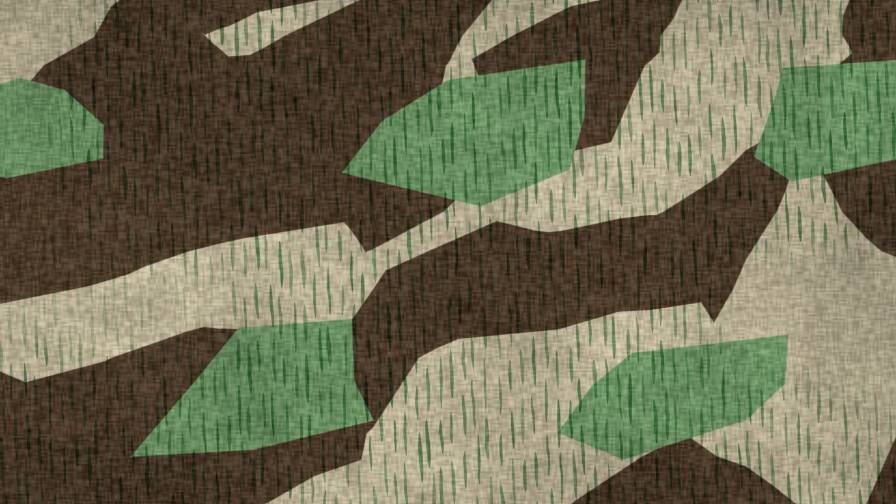
Reproduce this pattern procedurally as a WebGL 2 fragment shader.

```glsl
#version 300 es
precision highp float;
// Splinter camouflage cloth: angular brown bands and green patches on beige, overprinted with rain strokes.

uniform vec2 u_resolution;
out vec4 fragColor;

const float TAU = 6.2831853;
const int CORNERS = 7;
const vec3 BEIGE = vec3(0.705, 0.667, 0.562);
const vec3 BROWN = vec3(0.285, 0.220, 0.156);
const vec3 GREEN = vec3(0.405, 0.550, 0.373);
const vec3 INK_TINT = vec3(0.42, 0.65, 0.48);

float hash(vec2 p) {
    vec3 q = fract(vec3(p.xyx) * 0.1031);
    q += dot(q, q.yzx + 33.33);
    return fract((q.x + q.y) * q.z);
}

float smoothNoise(vec2 p) {
    vec2 i = floor(p), f = fract(p);
    f = f * f * (3.0 - 2.0 * f);
    float low = mix(hash(i), hash(i + vec2(1, 0)), f.x);
    float high = mix(hash(i + vec2(0, 1)), hash(i + vec2(1, 1)), f.x);
    return mix(low, high, f.y);
}

// Height of one lattice node: slanted bands plus a random offset.
float nodeHeight(vec2 node, vec2 cell, float bands, float seed) {
    vec2 p = node * cell;
    float wave = sin(TAU * (p.y - 0.26 * p.x) / 0.52 + 0.6);
    return bands * wave + 1.2 * (hash(node + seed) - 0.5);
}

// Linear interpolation over triangles, so every contour is a straight-edged polygon.
float facetField(vec2 p, vec2 cell, float bands, float seed) {
    vec2 q = p / cell, i = floor(q), f = fract(q);
    vec2 side = f.x > f.y ? vec2(1, 0) : vec2(0, 1);
    float a = nodeHeight(i, cell, bands, seed);
    float b = nodeHeight(i + side, cell, bands, seed);
    float c = nodeHeight(i + 1.0, cell, bands, seed);
    return a + (b - a) * max(f.x, f.y) + (c - b) * min(f.x, f.y);
}

float brownField(vec2 p) {
    vec2 warp = vec2(facetField(p, vec2(0.43, 0.31), 0.0, 71.0),
                     facetField(p, vec2(0.37, 0.29), 0.0, 113.0));
    return facetField(p + 0.17 * warp, vec2(0.23, 0.17), 0.33, 19.0) - 0.02;
}

vec2 patchCorner(int k, vec2 id) {
    float n = float(k);
    float angle = TAU * (n + 0.7 * (hash(id * 7.0 + n + 40.0) - 0.5)) / float(CORNERS);
    float reach = mix(0.55, 1.2, hash(id * 13.0 + n + 90.0));
    vec2 corner = reach * vec2(cos(angle), sin(angle)) * vec2(0.28, 0.14);
    return corner + vec2(0.0, 0.16 * corner.x);
}

// Signed distance to one irregular polygon.
float patchDistance(vec2 p, vec2 id) {
    float dist = 1e3, side = 1.0;
    vec2 a = patchCorner(CORNERS - 1, id);
    for (int k = 0; k < CORNERS; k++) {
        vec2 b = patchCorner(k, id);
        vec2 e = a - b, w = p - b;
        dist = min(dist, length(w - e * clamp(dot(w, e) / dot(e, e), 0.0, 1.0)));
        bvec3 crossing = bvec3(p.y >= b.y, p.y < a.y, e.x * w.y > e.y * w.x);
        if (all(crossing) || all(not(crossing))) side = -side;
        a = b;
    }
    return side * dist;
}

// Nearest green patch on a staggered, jittered grid.
float greenDistance(vec2 p) {
    vec2 cell = vec2(0.89, 0.5);
    float dist = 1e3;
    float row = floor(p.y / cell.y);
    for (int j = -1; j <= 1; j++) {
        float y = row + float(j);
        float stagger = 0.5 * mod(y, 2.0);
        float column = floor(p.x / cell.x - stagger);
        for (int i = -1; i <= 1; i++) {
            vec2 id = vec2(column + float(i), y);
            vec2 jitter = vec2(0.24, 0.1) * (vec2(hash(id + 5.0), hash(id + 57.0)) - 0.5);
            vec2 center = (id + vec2(0.5 + stagger, 0.5)) * cell + jitter;
            dist = min(dist, patchDistance(p - center, id + 20.0));
        }
    }
    return dist;
}

// Tapered, nearly vertical strokes in shifted columns.
float rainStrokes(vec2 p, float pixel) {
    vec2 cell = vec2(0.0235, 0.108);
    p.x += 0.04 * p.y + 0.003 * (smoothNoise(p * 35.0) - 0.5);
    float column = floor(p.x / cell.x);
    p.y += cell.y * hash(vec2(column, 3.0));
    vec2 id = vec2(column, floor(p.y / cell.y));
    vec2 local = p - (id + 0.5) * cell;
    local.x -= 0.010 * (hash(id + 31.0) - 0.5) + 0.05 * local.y * (hash(id + 47.0) - 0.5);
    float t = local.y / mix(0.030, 0.053, hash(id + 11.0));
    float halfWidth = mix(0.0024, 0.0040, hash(id + 83.0)) * sqrt(max(1.0 - t * t, 0.0));
    float cover = 1.0 - smoothstep(-0.7 * pixel, 0.7 * pixel, abs(local.x) - halfWidth);
    return cover * step(abs(t), 1.0) * mix(0.55, 1.0, hash(id + 101.0));
}

void main() {
    vec2 p = gl_FragCoord.xy / u_resolution.y;
    float pixel = 1.0 / u_resolution.y;

    // Printed shapes
    float field = brownField(p);
    float slope = max(0.8 * fwidth(field), 1e-5);
    vec3 color = mix(BEIGE, BROWN, smoothstep(-slope, slope, field));
    color = mix(color, GREEN, 1.0 - smoothstep(-pixel, pixel, greenDistance(p)));

    // Rain, worn away in places
    float wear = smoothstep(0.08, 0.32, smoothNoise(p * 2.6 + 8.0));
    color *= mix(vec3(1.0), INK_TINT, 0.92 * wear * rainStrokes(p, pixel));

    // Woven threads, stains and soft light falloff
    float weave = smoothNoise(p * vec2(70.0, 270.0)) + smoothNoise(p * vec2(270.0, 70.0) + 300.0) - 1.0;
    float stain = smoothNoise(p * 4.0 + 50.0) + 0.6 * smoothNoise(p * 13.0) - 0.8;
    vec2 fromCenter = gl_FragCoord.xy / u_resolution - 0.5;
    color *= 1.03 + 0.18 * stain - 0.22 * dot(fromCenter, fromCenter);
    color += weave * (0.085 + 0.055 * color);
    fragColor = vec4(clamp(color, 0.0, 1.0), 1.0);
}
```
